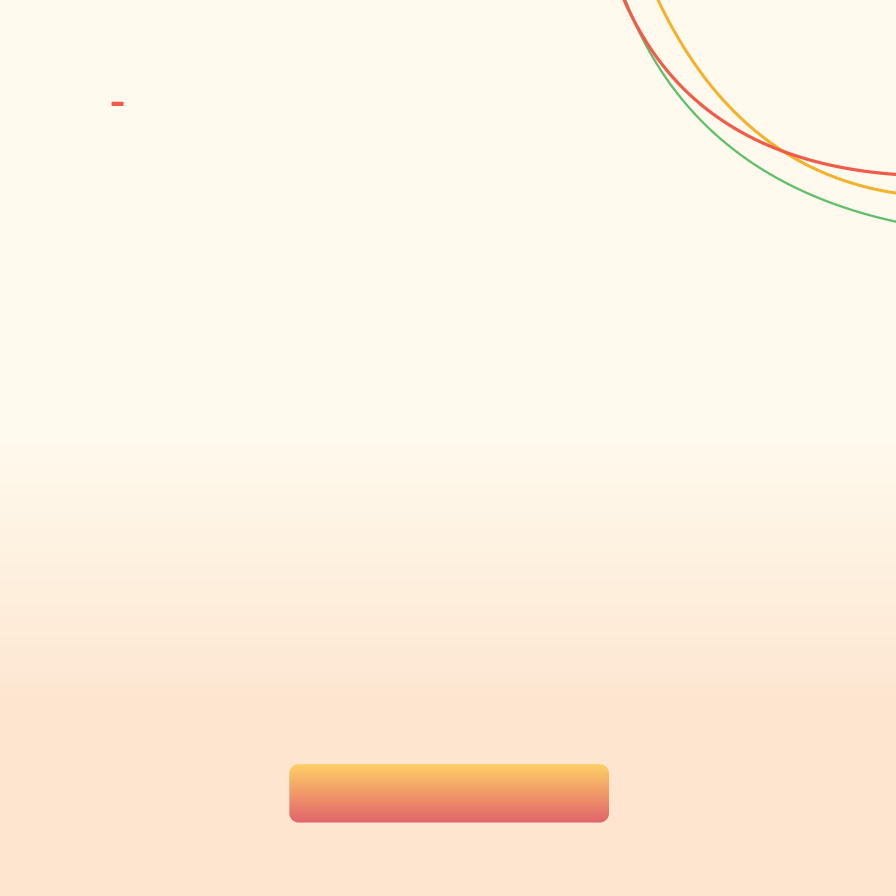
A WebGL 2 fragment shader for this background:

```glsl
#version 300 es
precision highp float;

uniform vec2 u_resolution;
out vec4 fragColor;

float segmentDistance(vec2 p, vec2 a, vec2 b) {
  vec2 ab = b - a;
  float h = clamp(dot(p - a, ab) / dot(ab, ab), 0.0, 1.0);
  return length(p - a - ab * h);
}

vec2 bezier(vec2 a, vec2 b, vec2 c, float t) {
  return mix(mix(a, b, t), mix(b, c, t), t);
}

// Distance to a quadratic curve, run slightly past both ends
float curveDistance(vec2 p, vec2 a, vec2 b, vec2 c) {
  float nearest = 1e3;
  vec2 previous = bezier(a, b, c, -0.05);
  for (int i = 1; i <= 44; i++) {
    vec2 next = bezier(a, b, c, -0.05 + float(i) * 0.025);
    nearest = min(nearest, segmentDistance(p, previous, next));
    previous = next;
  }
  return nearest;
}

float roundedBox(vec2 p, vec2 halfSize, float radius) {
  vec2 q = abs(p) - halfSize + radius;
  return length(max(q, 0.0)) + min(max(q.x, q.y), 0.0) - radius;
}

float coverage(float dist) {
  float pixel = 1.0 / u_resolution.y;
  return clamp(0.5 - dist / pixel, 0.0, 1.0);
}

void main() {
  vec2 p = gl_FragCoord.xy / u_resolution;
  vec3 red = vec3(0.94, 0.36, 0.29);
  vec3 yellow = vec3(0.95, 0.70, 0.17);
  vec3 green = vec3(0.38, 0.75, 0.42);

  // Cream sky fading into peach
  vec3 cream = vec3(1.0, 0.98, 0.93);
  vec3 peach = vec3(0.992, 0.898, 0.81);
  vec3 color = mix(cream, peach, clamp((0.51 - p.y) / 0.31, 0.0, 1.0));

  // Corner arcs
  float greenArc = curveDistance(p, vec2(0.698, 1.0), vec2(0.7734, 0.802), vec2(1.0, 0.7526));
  float yellowArc = curveDistance(p, vec2(0.7344, 1.0), vec2(0.8243, 0.811), vec2(1.0, 0.7845));
  float redArc = curveDistance(p, vec2(0.6966, 1.0), vec2(0.7743, 0.8216), vec2(1.0, 0.8053));
  color = mix(color, green, coverage(greenArc - 0.0013));
  color = mix(color, yellow, coverage(yellowArc - 0.0017));
  color = mix(color, red, coverage(redArc - 0.0018));

  // Small dash
  float dash = roundedBox(p - vec2(0.1312, 0.8841), vec2(0.0068, 0.0024), 0.0015);
  color = mix(color, red, coverage(dash));

  // Rounded bar with a vertical gradient
  float bar = roundedBox(p - vec2(0.5013, 0.1146), vec2(0.1784, 0.0326), 0.0105);
  vec3 barColor = mix(vec3(0.88, 0.39, 0.42), vec3(1.0, 0.81, 0.40), clamp((p.y - 0.082) / 0.0652, 0.0, 1.0));
  color = mix(color, barColor, coverage(bar));

  fragColor = vec4(color, 1.0);
}
```
